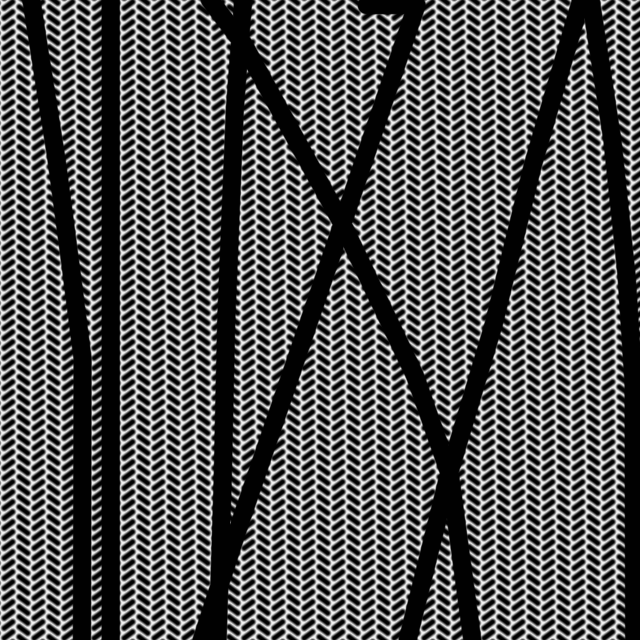
Write a Shadertoy shader that draws this pattern.

```glsl
// Fine grey herringbone weave crossed by long black strands.

const float ROWS = 64.0;                  // dashes from bottom to top
const float COLUMN_WIDTH = 1.5;           // in row heights
const float COLUMN_SHIFT = 0.0015;        // in canvas heights
const vec2 DASH_HALF = vec2(0.42, 0.31);  // dash centre to end, in row heights
const float STRAND_RADIUS = 0.0143;       // in canvas heights
const vec3 BLACK = vec3(0.005);
const vec3 PALE = vec3(0.95);

float segmentDistance(vec2 p, vec2 a, vec2 b) {
    vec2 ab = b - a;
    float t = clamp(dot(p - a, ab) / dot(ab, ab), 0.0, 1.0);
    return length(p - a - ab * t);
}

float pathDistance(vec2 p, vec2 path[5]) {
    float d = 10.0;
    for (int i = 0; i < 4; i++) {
        d = min(d, segmentDistance(p, path[i], path[i + 1]));
    }
    return d;
}

// Distance to the nearest dash; odd columns lean left and sit half a row higher.
float dashDistance(vec2 p, float columnWidth, vec2 dashHalf) {
    float nearest = floor(p.x / columnWidth);
    float d = 10.0;
    for (int i = -1; i <= 1; i++) {
        float column = nearest + float(i);
        float odd = mod(column, 2.0);
        float x = p.x - (column + 0.5) * columnWidth;
        float y = fract(p.y - 0.5 * odd) - 0.5;
        x *= 1.0 - 2.0 * odd;
        for (int row = -1; row <= 1; row++) {
            d = min(d, segmentDistance(vec2(x, y - float(row)), -dashHalf, dashHalf));
        }
    }
    return d;
}

float strandDistance(vec2 p) {
    // Upright strands on the left
    float d = segmentDistance(p, vec2(0.173, 1.1), vec2(0.173, -0.1));
    d = min(d, pathDistance(p, vec2[5](vec2(0.049, 1.0), vec2(0.088, 0.753),
        vec2(0.111, 0.58), vec2(0.129, 0.44), vec2(0.128, 0.0))));
    d = min(d, pathDistance(p, vec2[5](vec2(0.38, 1.0), vec2(0.367, 0.83),
        vec2(0.3535, 0.5), vec2(0.348, 0.25), vec2(0.34, 0.0))));

    // Crossing pair in the middle
    d = min(d, pathDistance(p, vec2[5](vec2(0.328, 1.0), vec2(0.38, 0.932),
        vec2(0.535, 0.65), vec2(0.648, 0.414), vec2(0.703, 0.258))));
    d = min(d, segmentDistance(p, vec2(0.703, 0.258), vec2(0.738, 0.0)));
    d = min(d, pathDistance(p, vec2[5](vec2(0.573, 0.992), vec2(0.651, 0.992),
        vec2(0.535, 0.65), vec2(0.374, 0.18), vec2(0.315, 0.0))));

    // Forked pair on the right
    d = min(d, pathDistance(p, vec2[5](vec2(0.908, 1.0), vec2(0.832, 0.74),
        vec2(0.771, 0.492), vec2(0.701, 0.258), vec2(0.637, 0.0))));
    d = min(d, pathDistance(p, vec2[5](vec2(0.923, 1.0), vec2(0.957, 0.78),
        vec2(0.979, 0.57), vec2(0.99, 0.4), vec2(0.991, 0.0))));
    return d;
}

void mainImage(out vec4 fragColor, in vec2 fragCoord) {
    vec2 uv = fragCoord / iResolution.y;
    float pixel = 1.0 / iResolution.y;

    // Soft dark dashes on a pale ground
    vec2 weave = (uv - vec2(COLUMN_SHIFT, 0.0)) * ROWS;
    float dash = dashDistance(weave, COLUMN_WIDTH, DASH_HALF);
    vec3 color = mix(BLACK, PALE, smoothstep(0.09, 0.46, dash));

    // Black strands on top
    float strand = strandDistance(uv) - STRAND_RADIUS;
    color = mix(BLACK, color, smoothstep(-pixel, pixel, strand));

    fragColor = vec4(color, 1.0);
}
```
